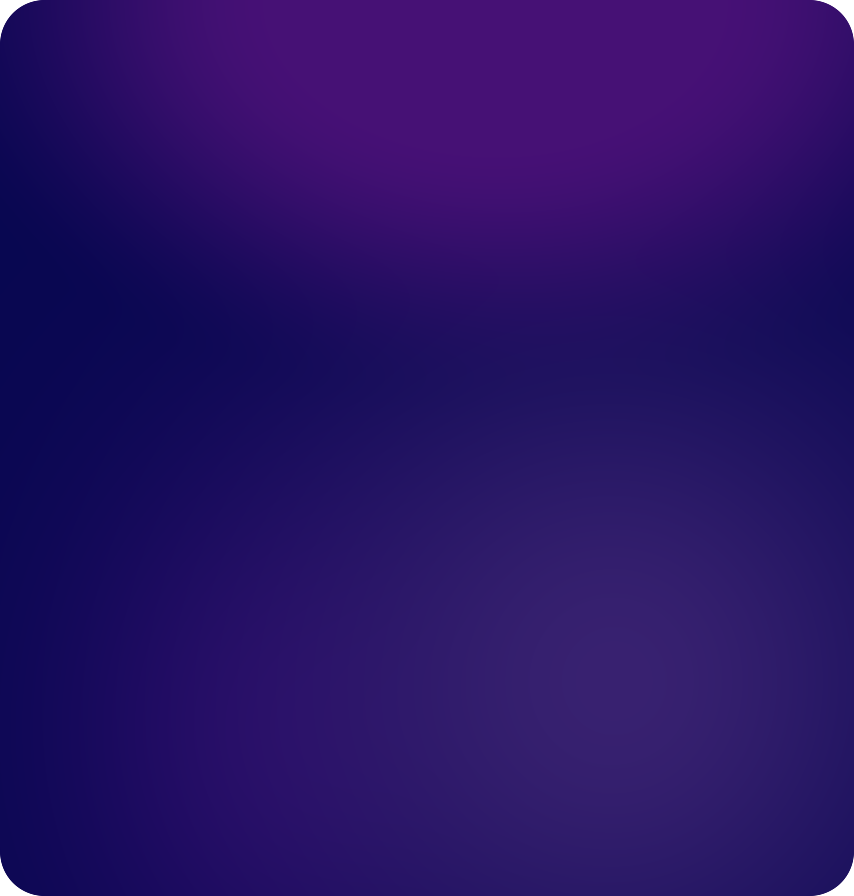
Write a Shadertoy shader that draws this background.

```glsl
const vec3 NAVY = vec3(0.03, 0.025, 0.315);
const vec3 VIOLET = vec3(0.14, 0.035, 0.40);
const vec3 DUSK = vec3(0.22, 0.13, 0.44);
const vec3 PURPLE = vec3(0.275, 0.065, 0.46);
const vec3 PAPER = vec3(1.0);

// Distance from a centre, measured in ellipse radii
float ellipseDistance(vec2 p, vec2 center, vec2 radii) {
    return length((p - center) / radii);
}

// Soft bell-shaped glow
float softGlow(vec2 p, vec2 center, vec2 radii) {
    float d = ellipseDistance(p, center, radii);
    return exp(-d * d);
}

// Glow with a flat core and a bounded rim
float plateauGlow(vec2 p, vec2 center, vec2 radii, float core, float rim) {
    return 1.0 - smoothstep(core, rim, ellipseDistance(p, center, radii));
}

float roundedBox(vec2 p, vec2 halfSize, float radius) {
    vec2 q = abs(p) - halfSize + radius;
    return length(max(q, 0.0)) + min(max(q.x, q.y), 0.0) - radius;
}

vec3 backdrop(vec2 uv) {
    vec3 color = NAVY;
    color = mix(color, VIOLET, softGlow(uv, vec2(0.33, 0.18), vec2(0.26, 0.30)));
    color = mix(color, DUSK, softGlow(uv, vec2(0.72, 0.24), vec2(0.39, 0.386)));
    color = mix(color, PURPLE,
                plateauGlow(uv, vec2(0.58, 1.0), vec2(0.69, 0.44), 0.36, 1.04));
    return color;
}

void mainImage(out vec4 fragColor, in vec2 fragCoord) {
    vec2 uv = fragCoord / iResolution.xy;

    // Card outline in units of the canvas width
    vec2 halfSize = 0.5 * iResolution.xy / iResolution.x;
    vec2 p = fragCoord / iResolution.x - halfSize;
    float pixel = 1.0 / iResolution.x;
    float edge = roundedBox(p, halfSize, 0.052);
    float card = 1.0 - smoothstep(-0.5 * pixel, 0.5 * pixel, edge);

    fragColor = vec4(mix(PAPER, backdrop(uv), card), 1.0);
}
```
